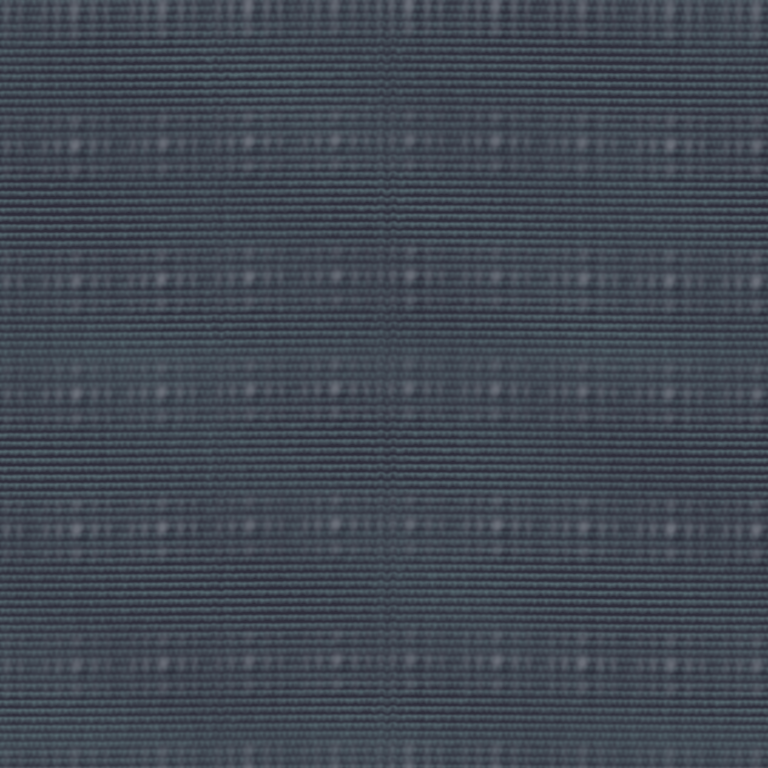
Give the GLSL for this texture, as a three.js fragment shader.

```glsl
// Slate blue woven cloth: 92 fine ribs crossed by 135 threads, with 9 x 6 pale slub knots.
// Ribs are nearly straight cosines, knots are sums of Gaussian lobes, and wear comes
// from layered sines and cellular noise; whole frequencies make everything wrap.
varying vec2 vUv;

const float TAU = 6.2831853;
const vec2 KNOTS = vec2(9.0, 6.0);
const float RIBS = 92.0;
const float THREADS = 135.0;
const vec3 NAVY = vec3(0.190, 0.192, 0.243);
const vec3 TEAL = vec3(0.310, 0.375, 0.405);
const vec3 VEIL = vec3(0.275, 0.295, 0.340);
const vec3 KNOT = vec3(0.450, 0.465, 0.505);

float hash(vec2 p) {
  vec3 q = fract(p.xyx * vec3(0.1031, 0.1030, 0.0973));
  q += dot(q, q.yzx + 33.33);
  return fract((q.x + q.y) * q.z);
}

float bump(float d, float radius) {
  return exp(-d * d / (radius * radius));
}

// Distance on a line that wraps after one unit.
float wrapDist(float a, float b) {
  return abs(fract(a - b + 0.5) - 0.5);
}

// Distance to the nearest scattered point on a wrapping grid.
float cellular(vec2 uv, vec2 grid) {
  vec2 p = uv * grid;
  vec2 cell = floor(p);
  float nearest = 2.0;
  for (int j = -1; j <= 1; j++)
  for (int i = -1; i <= 1; i++) {
    vec2 c = cell + vec2(float(i), float(j));
    vec2 id = mod(c, grid);
    vec2 point = c + vec2(hash(id + 3.7), hash(id + 41.3));
    nearest = min(nearest, length(p - point));
  }
  return nearest;
}

// Uneven darkness of the upright threads.
float streaks(vec2 uv) {
  float drift = 0.8 * sin(TAU * (uv.y * 2.0 + uv.x * 3.0));
  return (sin(TAU * uv.x * 27.0 + drift) + sin(TAU * uv.x * 45.0 - drift)
    + sin(TAU * uv.x * 71.0 + 2.0 * drift)) / 3.0;
}

// Broad cloudy drift of the dye.
float clouds(vec2 uv) {
  return (sin(TAU * (uv.x + 2.0 * uv.y) + 0.7) + sin(TAU * (2.0 * uv.x - uv.y) + 2.1)
    + sin(TAU * (3.0 * uv.x + 4.0 * uv.y) + 4.0)) / 3.0;
}

// One knot: a bright core, two pairs of side lobes, and fainter rows above and below.
float knotShape(vec2 d, float stretch) {
  float x = abs(d.x);
  float across = bump(x, 0.075) + 0.55 * bump(x - 0.21, 0.055)
    + 0.42 * bump(x - 0.36, 0.045);
  float y = abs(d.y);
  float along = bump(y, 0.058 * stretch) + 0.48 * bump(y - 0.19, 0.055);
  return across * along;
}

// Relief of all knots in x, soft band around their rows in y.
vec2 knotField(vec2 uv) {
  vec2 p = uv * KNOTS;
  vec2 cell = floor(p);
  vec2 field = vec2(0.0);
  for (int j = -1; j <= 1; j++)
  for (int i = -1; i <= 1; i++) {
    vec2 c = cell + vec2(float(i), float(j));
    vec2 id = mod(c, KNOTS);
    vec2 center = c + vec2(0.805 + 0.0175 * mod(id.x + 5.0, 9.0),
      0.88 + 0.06 * (mod(id.y, 3.0) - 1.0));
    vec2 d = p - center;
    d.x += 0.025 * (hash(id + 8.0) - 0.5);
    float stretch = mix(1.0, 1.8, step(4.5, id.y));
    float light = knotShape(d, stretch);
    float shade = knotShape(d - vec2(0.07, -0.05), stretch);
    field.x += (light - 0.45 * shade) * mix(0.85, 1.2, hash(id));
    field.y = max(field.y, bump(d.y, 0.25));
  }
  return field;
}

void main() {
  // Knot rows sag; upright and level faults interrupt the weave.
  vec2 uv = vUv;
  float sag = cos(TAU * uv.x);
  float fault = bump(wrapDist(uv.x, 0.505), 0.018)
    + 0.5 * bump(wrapDist(uv.x, 0.285), 0.02);
  float faded = bump(wrapDist(uv.y * 2.0, 0.07), 0.06);
  vec2 knots = knotField(uv + vec2(0.0, 0.004 * sag));
  float grain = cellular(uv, vec2(THREADS, RIBS)) - 0.45;

  // Ribs, lit above and dark below, softened around knots and faults.
  float phase = TAU * (uv.y + 0.0015 * sag) * RIBS
    + 0.6 * fault * sin(TAU * uv.x * 60.0) + 0.7 * grain;
  float rib = cos(phase) + 0.2 * sin(2.0 * phase);
  float contrast = 0.5 * (1.0 - 0.4 * knots.y) * (1.0 - 0.3 * min(fault, 1.0))
    * (1.0 - 0.4 * faded);
  contrast *= 1.0 + 0.15 * sin(TAU * (uv.x * 2.0 + uv.y * 3.0));

  // Alternating thread beads, wear and broad drift.
  float bead = cos(TAU * uv.x * THREADS) * cos(0.5 * phase);
  float tone = 0.44 + contrast * rib + 0.11 * bead + 0.24 * grain
    + 0.07 * streaks(uv) + 0.07 * clouds(uv) + 0.10 * faded;

  vec3 color = mix(NAVY, TEAL, clamp(tone, -0.1, 1.15));
  color = mix(color, VEIL, 0.2 * knots.y);
  color = mix(color, KNOT, clamp(knots.x * 0.85, 0.0, 0.85));
  color -= 0.12 * max(-knots.x, 0.0);
  gl_FragColor = vec4(color, 1.0);
}
```
